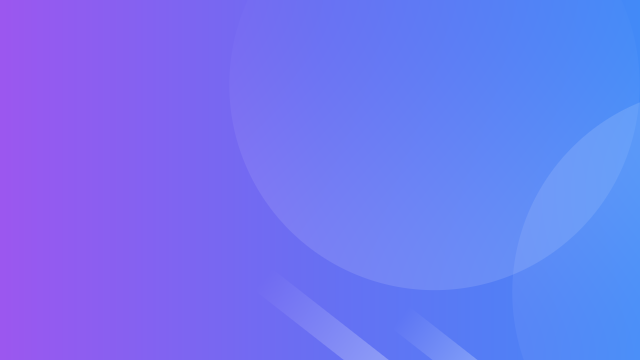
Reproduce this background procedurally as a Shadertoy shader.

```glsl
// A violet to blue horizontal gradient under two large translucent discs
// and two slanted rounded bars that fade in along their length.
// Distance functions give each mask; lengths are in canvas heights.

#define VIOLET vec3(0.610, 0.340, 0.938)
#define INDIGO vec3(0.405, 0.435, 0.950)
#define BLUE vec3(0.260, 0.540, 0.970)
#define DISC_RADIUS 0.570
#define UPPER_DISC vec2(1.207, 0.764)
#define RIGHT_DISC vec2(1.993, 0.188)
#define BAR_START vec2(0.745, 0.213)
#define BAR_STEP vec2(0.377, -0.102)
#define BAR_DIR vec2(0.788, -0.616)
#define BAR_RADIUS 0.0385
#define BAR_COUNT 2

// Coverage of a signed distance, softened over about one pixel
float coverage(float dist) {
    return clamp(0.5 - dist * iResolution.y, 0.0, 1.0);
}

float disc(vec2 p, vec2 center) {
    return coverage(length(p - center) - DISC_RADIUS);
}

// Bar with a round start and an open far end; opacity grows along it
float bar(vec2 p, vec2 start, float gain) {
    vec2 q = p - start;
    float along = dot(q, BAR_DIR);
    float dist = length(q - BAR_DIR * max(along, 0.0)) - BAR_RADIUS;
    float opacity = clamp(0.012 + gain * along, 0.0, 0.27);
    return coverage(dist) * opacity;
}

vec3 lighten(vec3 color, float amount) {
    return mix(color, vec3(1.0), amount);
}

void mainImage(out vec4 fragColor, in vec2 fragCoord) {
    vec2 p = fragCoord / iResolution.y;
    float x = fragCoord.x / iResolution.x;

    // Background gradient
    vec3 color = mix(VIOLET, INDIGO, smoothstep(0.0, 1.0, x * 0.5 + 0.25) * 0.0 + min(x * 2.0, 1.0));
    color = mix(color, BLUE, max(x * 2.0 - 1.0, 0.0));

    // Upper disc brightens downward, right disc brightens upward
    float upperOpacity = mix(0.125, 0.015, smoothstep(0.15, 1.05, p.y));
    float rightOpacity = mix(0.045, 0.130, smoothstep(0.0, 0.7, p.y));
    color = lighten(color, disc(p, UPPER_DISC) * upperOpacity);
    color = lighten(color, disc(p, RIGHT_DISC) * rightOpacity);

    // Slanted bars, the later one shorter and quicker to fade in
    for (int i = 0; i < BAR_COUNT; i++) {
        float n = float(i);
        color = lighten(color, bar(p, BAR_START + n * BAR_STEP, 0.70 + 0.35 * n));
    }

    fragColor = vec4(color, 1.0);
}
```
